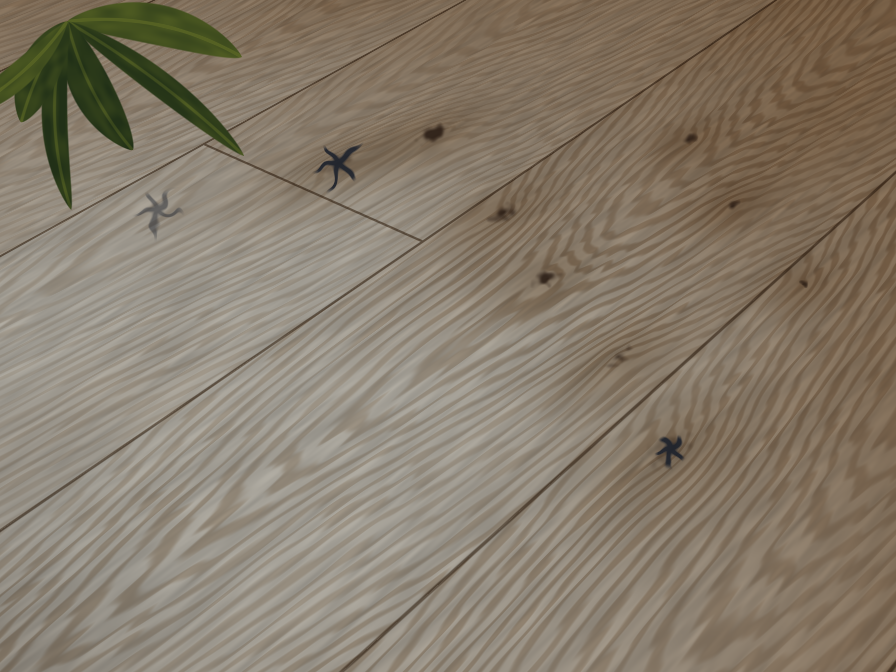
Reproduce this texture procedurally as a WebGL 1 fragment shader.

```glsl
precision highp float;
uniform vec2 u_resolution;

// Colours
const vec3 PALE_OAK = vec3(0.635, 0.620, 0.585);
const vec3 BROWN_OAK = vec3(0.465, 0.375, 0.280);
const vec3 GRAIN_TINT = vec3(0.80, 0.735, 0.66);
const vec3 STAIN_TINT = vec3(0.78, 0.70, 0.60);
const vec3 KNOT_DARK = vec3(0.15, 0.10, 0.07);
const vec3 CRACK_BLUE = vec3(0.11, 0.13, 0.17);
const vec3 LEAF_DARK = vec3(0.13, 0.19, 0.09);
const vec3 LEAF_LIGHT = vec3(0.30, 0.35, 0.13);

// Floor perspective and grain
const vec2 VANISH = vec2(3.07, 2.31);
const float PLANK_WIDTH = 0.353;
const float PLANK_LENGTH = 0.081;
const float JOINT_DEPTH = 0.656;
const float JOINT_SKEW = 0.057;
const float RING_DENSITY = 27.0;
const float RING_STRETCH = 5.0;
const float GRAIN_STRENGTH = 0.72;
const vec2 GLOW = vec2(0.30, 0.40);

// Plant
const vec2 STEM = vec2(0.10, 0.968);
const float LEAF_TURN = 0.45;

float hash(vec2 p) {
  p = fract(p * vec2(0.1031, 0.1137));
  p += dot(p, p.yx + 33.33);
  return fract((p.x + p.y) * p.x * 17.0);
}

float noise(vec2 p) {
  vec2 i = floor(p), f = fract(p);
  f = f * f * (3.0 - 2.0 * f);
  i += 200.0;
  return mix(mix(hash(i), hash(i + vec2(1, 0)), f.x),
             mix(hash(i + vec2(0, 1)), hash(i + vec2(1, 1)), f.x), f.y);
}

// Canvas to floor: x counts planks, y runs along them in plank widths
vec2 toFloor(vec2 p) {
  float depth = 1.0 / (VANISH.y - p.y);
  float across = (1.815 - (VANISH.x - p.x) * depth) / PLANK_WIDTH;
  return vec2(across, (depth + JOINT_SKEW * across - JOINT_DEPTH) / PLANK_LENGTH);
}

// Star-shaped split with thin uneven arms
float crack(vec2 p, vec2 centre, float size) {
  vec2 d = p - centre;
  float r = length(d);
  float a = atan(d.y, d.x + 0.0001) + 0.9 * noise(p * 45.0);
  float arm = r * abs(sin(2.5 * a)) / 2.5;
  float reach = size * (0.55 + 0.5 * noise(d * 30.0 + 7.0));
  return smoothstep(0.0050, 0.0015, arm) * smoothstep(reach, reach * 0.6, r);
}

vec3 paintFloor(vec2 p, float pixel) {
  vec2 q = toFloor(p);
  float plank = floor(q.x);
  float board = plank + (plank == 0.0 && q.y > 0.0 ? 0.5 : 0.0);

  // Scattered knots: bend the rings, stain the wood, leave a dark core
  float bend = 0.0, stain = 0.0, core = 0.0;
  for (int i = 1; i <= 9; i++) {
    float n = float(i);
    vec2 spot = fract(n * vec2(0.618, 0.755));
    vec2 centre = vec2(0.58 + 0.72 * spot.x, 0.46 + 0.44 * spot.y);
    if (i == 8) centre = vec2(0.503, 0.757);
    if (i == 9) centre = vec2(0.998, 0.332);
    float size = i > 7 ? 0.07 : 0.02 + 0.05 * fract(n * 0.37);
    vec2 d = (q - toFloor(centre)) * vec2(1.0, 0.6);
    float r = length(d);
    bend += (1.0 + 40.0 * size) * exp(-r * 7.0);
    stain += exp(-r * r / (size * 0.35));
    core += smoothstep(size, size * 0.3, r + 0.03 * noise(p * 110.0)) * (i > 7 ? 0.35 : 0.85);
  }

  // Nested cathedral rings, frayed by fine fibres
  float fibre = noise(q * vec2(58.0, 5.0) + board * 31.0);
  float pores = noise(q * vec2(85.0, 11.0) + board * 17.0);
  float side = q.x - plank - 0.45 - 0.2 * sin((board - 1.0) * 2.0);
  float rings = RING_DENSITY * sqrt(side * side + 0.008) - RING_STRETCH * q.y;
  rings += 2.6 * noise(q * vec2(3.0, 1.1) + board * 9.0) + bend;
  rings += 0.55 * (fibre - 0.5) + 0.5 * noise(q * vec2(11.0, 3.0));
  float wave = 0.5 + 0.5 * sin(6.2832 * rings);
  float grain = smoothstep(0.30, 0.98, wave + 0.45 * (pores - 0.5));
  grain *= 0.55 + 0.6 * noise(q * vec2(5.0, 1.5) + 40.0);
  grain *= plank < 1.0 ? 0.65 : 1.0;

  // Cool window light fading into warm brown
  float fade = length((p - GLOW) * vec2(0.85, 1.1)) + 0.3 * (p.y - GLOW.y);
  float warmth = smoothstep(0.15, 1.22, fade);
  warmth += 0.22 * (noise(q * vec2(2.5, 0.9) + board * 5.0) - 0.5);
  vec3 wood = mix(PALE_OAK, BROWN_OAK, clamp(warmth, 0.0, 1.1));
  wood *= mix(vec3(1.0), GRAIN_TINT, grain * GRAIN_STRENGTH);
  wood *= 1.0 + 0.12 * (fibre - 0.5) + 0.10 * (pores - 0.5);
  wood *= 1.0 - 0.10 * smoothstep(0.45, 0.0, length(p));
  wood *= mix(vec3(1.0), STAIN_TINT, min(stain, 1.0) * 0.6);
  wood = mix(wood, KNOT_DARK, min(core, 0.85));

  // Splits
  float split = crack(p, vec2(0.503, 0.757), 0.055);
  split += crack(p, vec2(0.998, 0.332), 0.032);
  split += 0.45 * crack(p, vec2(0.234, 0.688), 0.05);
  wood = mix(wood, CRACK_BLUE, min(split, 0.9));

  // Seams between planks and the butt joint
  float gap = abs(fract(q.x + 0.5) - 0.5);
  if (plank == 0.0) gap = min(gap, abs(q.y));
  float seam = smoothstep(0.004 + 2.7 * pixel, 0.002, gap);
  return wood * mix(vec3(1.0), vec3(0.60, 0.54, 0.48), seam);
}

// Fan of curved, pointed leaves
vec3 paintLeaves(vec3 colour, vec2 p, float pixel) {
  for (int i = 0; i < 6; i++) {
    float n = float(i), odd = mod(n, 2.0);
    float angle = -0.2 - LEAF_TURN * n;
    vec2 dir = vec2(cos(angle), sin(angle));
    vec2 d = p - STEM;
    float reach = 0.265 - 0.025 * n + 0.09 * odd;
    float x = dot(d, dir) / reach;
    float arch = max(4.0 * x * (1.0 - x), 0.0);
    float y = dot(d, vec2(-dir.y, dir.x)) - 0.022 * arch * cos(n * 1.1);
    float halfWidth = (0.030 - 0.011 * odd) * pow(arch, 0.75);
    float mask = smoothstep(pixel, -pixel, abs(y) - halfWidth) * step(0.0, x) * step(x, 1.0);
    float light = 0.65 * smoothstep(1.0, 2.5, abs(n - 2.5)) + 0.5 * noise(vec2(x * 9.0, y * 90.0) + n * 8.0) - 0.12;
    light += 0.6 * smoothstep(0.0035, 0.001, abs(y));
    colour = mix(colour, mix(LEAF_DARK, LEAF_LIGHT, clamp(light, 0.0, 1.2)), mask);
  }
  return colour;
}

void main() {
  vec2 p = gl_FragCoord.xy / u_resolution.y;
  float pixel = 1.0 / u_resolution.y;
  gl_FragColor = vec4(paintLeaves(paintFloor(p, pixel), p, pixel), 1.0);
}
```
